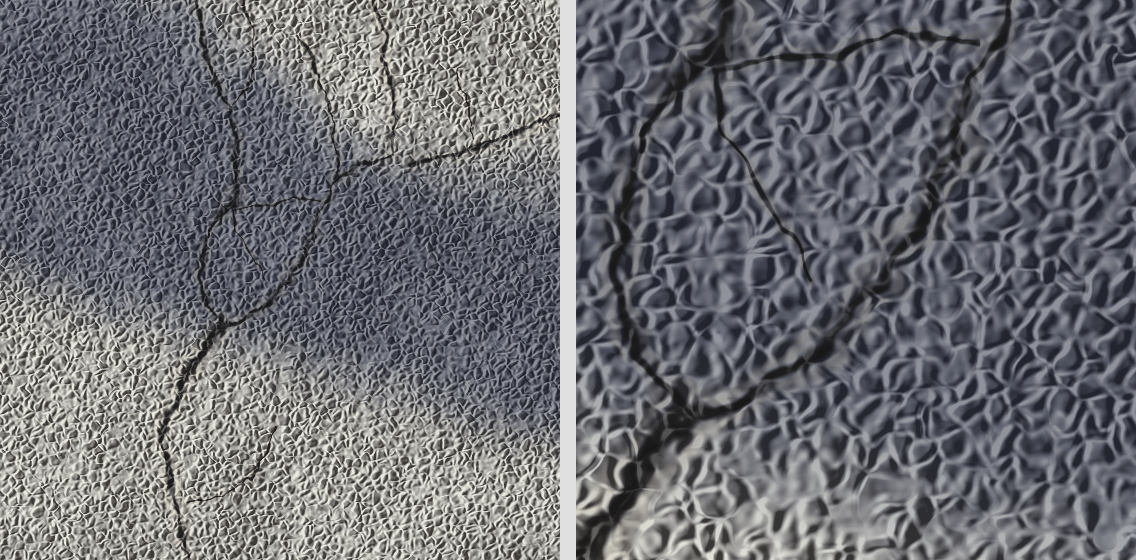
Left, the full canvas; right, a detail of the centre.
Reproduce this texture procedurally as a Shadertoy shader.

```glsl
// Weathered asphalt crossed by a soft diagonal band of blue shade.
// Small dark chips between pale rims form a height field lit from the right;
// bowed, noise-warped segments cut the branching cracks.

#define GRAIN 76.0
#define RELIEF 1.12
#define RIM 0.36
#define LIGHT_STEP vec2(0.0038, -0.0012)
#define SLANT 0.14
#define PENUMBRA_TOP 0.11
#define PENUMBRA_BOTTOM 0.09
#define CRACK_WOBBLE 0.015
#define CRACK_DARKNESS 0.90

const vec3 SUN_LOW = vec3(0.235, 0.225, 0.21);
const vec3 SUN_MID = vec3(0.60, 0.59, 0.575);
const vec3 SUN_HIGH = vec3(0.91, 0.91, 0.87);
const vec3 SHADE_LOW = vec3(0.135, 0.145, 0.185);
const vec3 SHADE_MID = vec3(0.335, 0.347, 0.40);
const vec3 SHADE_HIGH = vec3(0.56, 0.573, 0.605);
const vec3 CREVICE = vec3(0.09, 0.085, 0.085);
const vec3 DUST = vec3(0.62, 0.57, 0.49);

vec2 hash2(vec2 p) {
    vec3 q = fract(p.xyx * vec3(0.1031, 0.1030, 0.0973));
    q += dot(q, q.yzx + 33.33);
    return fract((q.xx + q.yz) * q.zy);
}

float noise(vec2 p) {
    vec2 i = floor(p), f = fract(p);
    f = f * f * (3.0 - 2.0 * f);
    float low = mix(hash2(i).x, hash2(i + vec2(1, 0)).x, f.x);
    float high = mix(hash2(i + vec2(0, 1)).x, hash2(i + vec2(1, 1)).x, f.x);
    return mix(low, high, f.y);
}

vec2 noise2(vec2 p) {
    return vec2(noise(p), noise(p + 57.3)) - 0.5;
}

// Raised rim between neighbouring chips: 1 on the border, 0 inside
float chipRim(vec2 p) {
    float thickness = 0.35 + 0.5 * noise(p * 0.6 + 31.0);
    p += 0.8 * noise2(p * 1.3);
    vec2 cell = floor(p);
    float nearest = 9.0, second = 9.0;
    for (int y = -1; y <= 1; y++)
    for (int x = -1; x <= 1; x++) {
        vec2 c = cell + vec2(x, y);
        float d = length(c + hash2(c) - p);
        second = min(second, max(nearest, d));
        nearest = min(nearest, d);
    }
    return 1.0 - smoothstep(0.0, thickness, second - nearest);
}

// x: surface height, y: chip rim; grain is stretched along the rising diagonal
vec2 surface(vec2 p) {
    vec2 along = vec2(0.55, 0.835);
    vec2 q = (p - SLANT * along * dot(p, along)) * GRAIN;
    vec2 r = mat2(0.8, 0.6, -0.6, 0.8) * q;
    float rim = chipRim(q);
    float h = 0.40 * rim + 0.60 * noise(r * 1.15) + 0.38 * noise(q * 2.3 + 9.0);
    return vec2(h, rim);
}

// Distance to a bowed segment, in units of its half width
float crack(vec2 p, vec2 a, vec2 b, float bow, float halfWidth) {
    vec2 d = b - a;
    float t = clamp(dot(p - a, d) / dot(d, d), 0.0, 1.0);
    vec2 side = normalize(vec2(-d.y, d.x));
    return length(p - a - d * t - side * bow * 4.0 * t * (1.0 - t)) / halfWidth;
}

float crackNetwork(vec2 p) {
    // Main crack, top to bottom
    float r = crack(p, vec2(0.358, 1.01), vec2(0.411, 0.805), -0.020, 0.0034);
    r = min(r, crack(p, vec2(0.411, 0.805), vec2(0.417, 0.630), 0.008, 0.0052));
    r = min(r, crack(p, vec2(0.417, 0.630), vec2(0.404, 0.420), -0.054, 0.0046));
    r = min(r, crack(p, vec2(0.404, 0.420), vec2(0.286, 0.220), -0.015, 0.0052));
    r = min(r, crack(p, vec2(0.286, 0.220), vec2(0.341, -0.01), -0.004, 0.0046));
    // Branch to the right edge
    r = min(r, crack(p, vec2(0.404, 0.420), vec2(0.566, 0.610), -0.034, 0.0044));
    r = min(r, crack(p, vec2(0.566, 0.610), vec2(0.700, 0.722), 0.022, 0.0028));
    r = min(r, crack(p, vec2(0.730, 0.705), vec2(1.01, 0.800), -0.010, 0.0044));
    // Side branches and hairlines
    r = min(r, crack(p, vec2(0.540, 0.930), vec2(0.602, 0.675), 0.016, 0.0025));
    r = min(r, crack(p, vec2(0.670, 1.01), vec2(0.703, 0.727), 0.008, 0.0034));
    r = min(r, crack(p, vec2(0.417, 0.622), vec2(0.573, 0.646), 0.006, 0.0018));
    r = min(r, crack(p, vec2(0.332, 0.100), vec2(0.495, 0.245), -0.040, 0.0023));
    r = min(r, crack(p, vec2(0.417, 0.630), vec2(0.469, 0.500), -0.008, 0.0016));
    r = min(r, crack(p, vec2(0.425, 1.01), vec2(0.411, 0.805), 0.035, 0.0022));
    return min(r, crack(p, vec2(0.820, 0.883), vec2(0.846, 0.753), -0.004, 0.0016));
}

// 1 inside the shaded band, 0 in sunlight
float shadeBand(vec2 p) {
    p += 0.07 * noise2(p * 6.0) + 0.03 * noise2(p * 24.0);
    float top = 1.10 - 0.42 * smoothstep(0.10, 0.85, p.x);
    float bottom = 0.53 - 0.32 * p.x;
    return smoothstep(-PENUMBRA_TOP, PENUMBRA_TOP, top - p.y)
         * smoothstep(-PENUMBRA_BOTTOM, PENUMBRA_BOTTOM, p.y - bottom);
}

vec3 ramp(vec3 low, vec3 mid, vec3 high, float t) {
    return t < 0.5 ? mix(low, mid, t * 2.0) : mix(mid, high, t * 2.0 - 1.0);
}

void mainImage(out vec4 fragColor, in vec2 fragCoord) {
    vec2 p = fragCoord / iResolution.y;

    // Relief lighting of the grain, with fine grit
    vec2 here = surface(p);
    float slope = here.x - surface(p + LIGHT_STEP).x;
    float tone = 0.47 + RELIEF * slope + RIM * (here.y - 0.44);
    tone += 0.18 * (noise(p * 9.0) - 0.5) + 0.22 * (noise(p * 230.0) - 0.5);

    // Cracks with pale, dusty lips
    vec2 q = p + CRACK_WOBBLE * noise2(p * 28.0) + 0.007 * noise2(p * 95.0);
    float r = crackNetwork(q) / (0.55 + 0.95 * noise(p * 45.0));
    float groove = 1.0 - smoothstep(0.4, 1.35, r);
    groove *= 1.0 - 0.3 * smoothstep(0.5, 0.9, tone);
    float lip = smoothstep(0.9, 1.7, r) * (1.0 - smoothstep(1.7, 4.0, r));
    tone = clamp(tone + 0.10 * lip, 0.0, 1.0);

    // Sun and shade palettes
    float shade = shadeBand(p);
    vec3 sunlit = ramp(SUN_LOW, SUN_MID, SUN_HIGH, tone);
    vec3 shaded = ramp(SHADE_LOW, SHADE_MID, SHADE_HIGH, tone);
    vec3 color = mix(sunlit, shaded, shade);
    color = mix(color, DUST * (0.4 + 0.8 * tone) * (1.0 - 0.4 * shade), 0.25 * lip);
    color = mix(color, CREVICE, CRACK_DARKNESS * groove);
    fragColor = vec4(color, 1.0);
}
```
